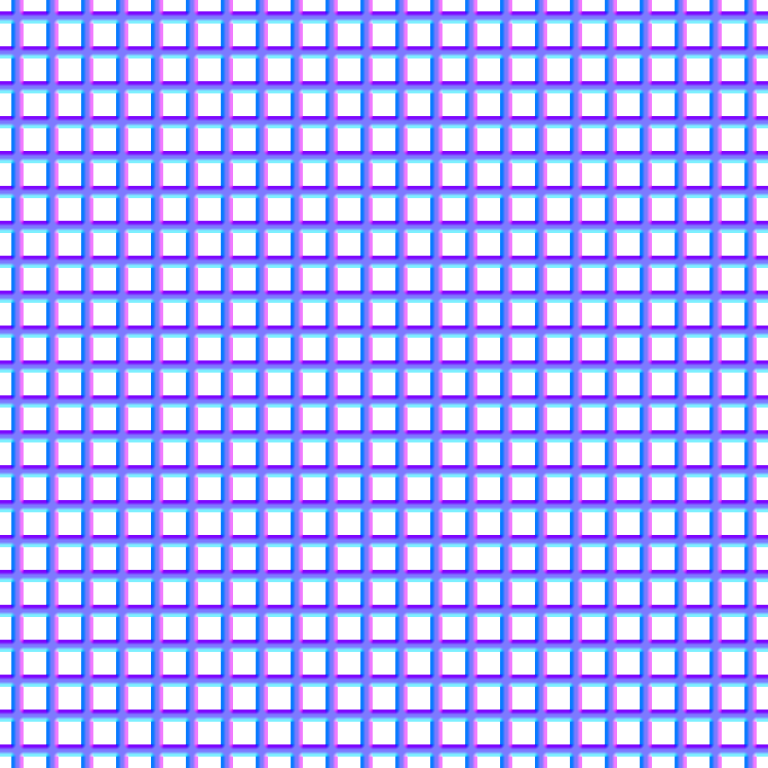
This texture map is drawn by a Shadertoy shader. Its source:

```glsl
// Normal-map style wire grid: a lattice of rounded bars around white square openings.
// Each cell uses the distance to its opening; the bevel slope and its direction
// become red and green. A whole number of cells makes the canvas tile.

#define CELLS 22.0          // repeats across and down
#define OPENING 0.325       // half width of the opening, in cells
#define INSET 0.02          // the bevel starts this far under the opening's edge
#define BEVEL_STEEP 0.07    // distance at which the slope begins to ease
#define BEVEL_FLAT 0.185    // distance at which the bar is flat
#define SLOPE 0.46          // strength of the bevel tint
#define FLAT_COLOR vec3(0.49, 0.48, 1.0)
#define OPENING_COLOR vec3(1.0)

// Offset from the nearest point of a centred square; zero inside it.
vec2 offsetFromSquare(vec2 p, float halfSize) {
    return sign(p) * max(abs(p) - halfSize, 0.0);
}

// Colour of the bar surface, tilted away from the opening.
vec3 bevelColor(vec2 p) {
    vec2 away = offsetFromSquare(p, OPENING - INSET);
    float dist = length(away);
    vec2 direction = away / max(dist, 1e-4);
    float slope = SLOPE * (1.0 - smoothstep(BEVEL_STEEP, BEVEL_FLAT, dist));
    return FLAT_COLOR + vec3(slope * direction * vec2(-1.0, 1.0), 0.0);
}

void mainImage(out vec4 fragColor, in vec2 fragCoord) {
    // Cell coordinates; openings are centred on the canvas corners
    vec2 grid = fragCoord / iResolution.xy * CELLS;
    vec2 p = fract(grid + 0.5) - 0.5;

    // Pixel coverage of the opening
    vec2 pixel = CELLS / iResolution.xy;
    vec2 coverage = clamp((OPENING - abs(p)) / pixel + 0.5, 0.0, 1.0);
    float opening = coverage.x * coverage.y;

    vec3 color = mix(bevelColor(p), OPENING_COLOR, opening);
    fragColor = vec4(clamp(color, 0.0, 1.0), 1.0);
}
```
